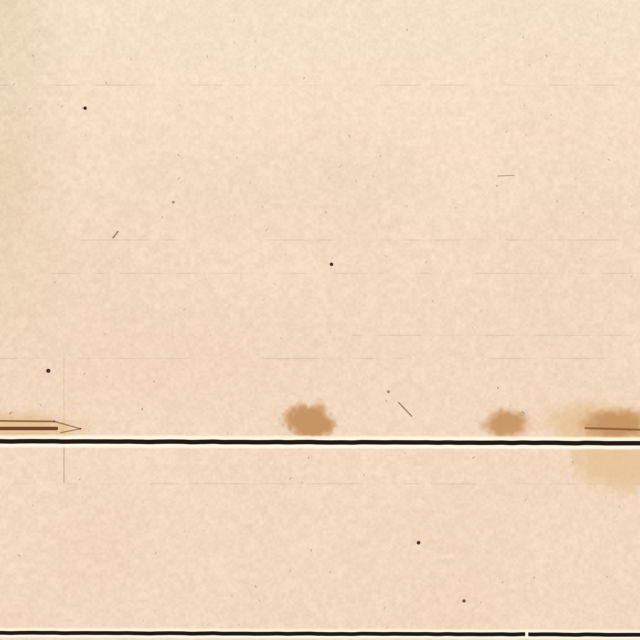
This texture is drawn by a WebGL 2 fragment shader. Its source:

```glsl
#version 300 es
precision highp float;
// Aged cream paper crossed by two ruled ink lines with pale halos, brown stains and specks.
// Layers: paper gradient and value-noise grain, creases, soft elliptical stains,
// hashed and placed specks, thin strokes, then the ruled lines on top.
uniform vec2 u_resolution;
out vec4 fragColor;

const vec3 PAPER_TOP = vec3(0.958, 0.878, 0.775);
const vec3 PAPER_LOW = vec3(0.950, 0.847, 0.745);
const vec3 EDGE_TAN = vec3(0.895, 0.815, 0.690);
const vec3 STAIN = vec3(0.765, 0.560, 0.360);
const vec3 STAIN_PALE = vec3(0.890, 0.735, 0.540);
const vec3 STREAK = vec3(0.400, 0.220, 0.120);
const vec3 INK = vec3(0.130, 0.100, 0.075);
const vec3 FADED_INK = vec3(0.480, 0.420, 0.360);
const vec3 HALO = vec3(1.0, 0.985, 0.910);
const float RULE_Y = 0.3105;       // main line at the left edge
const float RULE_HALF = 0.0034;
const float BASE_Y = 0.0112;       // bottom line at the left edge
const float BASE_HALF = 0.0029;
const float RULE_TILT = -0.0030;
const float GRAIN = 0.030;
const float SPECK_CELLS = 26.0;

float hash(vec2 p) {
    vec3 q = fract(vec3(p.xyx) * 0.1031);
    q += dot(q, q.yzx + 33.33);
    return fract((q.x + q.y) * q.z);
}

float noise(vec2 p) {
    vec2 i = floor(p), f = fract(p);
    f = f * f * (3.0 - 2.0 * f);
    return mix(mix(hash(i), hash(i + vec2(1, 0)), f.x),
               mix(hash(i + vec2(0, 1)), hash(i + vec2(1, 1)), f.x), f.y);
}

// Soft-edged band of given half width around a signed distance.
float band(float d, float halfWidth, float soft) {
    return 1.0 - smoothstep(halfWidth - soft, halfWidth + soft, abs(d));
}

float speck(vec2 p, vec2 centre, float radius) {
    return band(length(p - centre), radius, 0.0015);
}

float stroke(vec2 p, vec2 a, vec2 b, float halfWidth) {
    vec2 ab = b - a;
    float t = clamp(dot(p - a, ab) / dot(ab, ab), 0.0, 1.0);
    return band(length(p - a - ab * t), halfWidth, 0.0013);
}

// Elliptical blot with a ragged, grainy rim.
float blot(vec2 p, vec2 centre, vec2 radii, float soft) {
    float rag = noise(p * 60.0) * 0.30 + noise(p * 170.0) * 0.24 - 0.27;
    return 1.0 - smoothstep(1.0 - soft, 1.0 + soft, length((p - centre) / radii) + rag);
}

// Horizontal crease, broken up along its length.
float crease(vec2 p, float y, float startX) {
    float broken = smoothstep(0.25, 0.75, noise(vec2(p.x * 45.0, y * 90.0)));
    return band(p.y - y, 0.0010, 0.0012) * broken * step(startX, p.x);
}

// One small random fleck per cell, mostly faint.
float flecks(vec2 p) {
    vec2 cell = floor(p * SPECK_CELLS);
    vec2 jitter = vec2(hash(cell + 7.3), hash(cell + 41.7)) * 0.7 + 0.15;
    vec2 d = p - (cell + jitter) / SPECK_CELLS;
    d.x += d.y * (hash(cell + 3.1) - 0.5) * 1.6;
    float shape = band(length(d * vec2(1.0, 0.7)), 0.0012, 0.0012);
    return shape * step(0.70, hash(cell + 19.0)) * hash(cell + 63.0);
}

void main() {
    vec2 p = gl_FragCoord.xy / u_resolution;

    // Paper tone, tan left edge and grain
    vec3 col = mix(PAPER_LOW, PAPER_TOP, smoothstep(0.45, 1.0, p.y));
    float leftEdge = (1.0 - smoothstep(0.0, 0.13, p.x)) * smoothstep(0.28, 0.75, p.y);
    col = mix(col, EDGE_TAN, 0.65 * leftEdge);
    col += (noise(p * 7.0) - 0.5) * vec3(0.012, 0.015, 0.020);
    col += (noise(p * 130.0) + noise(p * 260.0) - 1.0) * GRAIN;

    // Creases and a vertical fold
    float folds = crease(p, 0.867, 0.0) + crease(p, 0.625, 0.08) + crease(p, 0.573, 0.08)
                + crease(p, 0.476, 0.55) + crease(p, 0.440, 0.0) + crease(p, 0.244, 0.0);
    float foldY = step(0.245, p.y) * (1.0 - step(0.44, p.y));
    folds += band(p.x - 0.100, 0.0012, 0.0012) * foldY * (p.y < RULE_Y ? 2.2 : 0.9);
    col = mix(col, FADED_INK, min(0.13 * folds, 0.5));

    // Stains above and below the main line
    float above = smoothstep(RULE_Y, RULE_Y + 0.008, p.y);
    col = mix(col, STAIN_PALE, 0.65 * blot(p, vec2(0.970, 0.282), vec2(0.070, 0.045), 0.35));
    col = mix(col, STAIN_PALE, 0.70 * above * blot(p, vec2(0.940, 0.338), vec2(0.078, 0.030), 0.5));
    col = mix(col, STAIN, 0.85 * above * blot(p, vec2(0.968, 0.337), vec2(0.050, 0.022), 0.5));
    col = mix(col, STAIN, 0.92 * above * blot(p, vec2(0.484, 0.341), vec2(0.036, 0.027), 0.30));
    col = mix(col, STAIN, 0.85 * above * blot(p, vec2(0.791, 0.338), vec2(0.031, 0.021), 0.45));
    col = mix(col, STAIN_PALE, 0.75 * blot(p, vec2(0.02, 0.330), vec2(0.095, 0.024), 0.5));

    // Brown streaks at both ends
    float streaks = stroke(p, vec2(-0.02, 0.3305), vec2(0.088, 0.3305), 0.0026)
                  + 0.65 * stroke(p, vec2(-0.02, 0.3425), vec2(0.085, 0.3415), 0.0014)
                  + 0.55 * stroke(p, vec2(0.085, 0.3415), vec2(0.126, 0.3300), 0.0010)
                  + 0.50 * stroke(p, vec2(0.095, 0.3240), vec2(0.126, 0.3300), 0.0010)
                  + 0.55 * stroke(p, vec2(0.915, 0.3310), vec2(1.02, 0.3280), 0.0016);
    col = mix(col, STREAK, min(streaks, 0.9));

    // Scattered flecks, denser just above the main line
    float dense = 0.35 + 0.35 * band(p.y - 0.36, 0.03, 0.03);
    col = mix(col, FADED_INK, dense * flecks(p));
    float marks = stroke(p, vec2(0.177, 0.629), vec2(0.184, 0.638), 0.0012)
                + stroke(p, vec2(0.623, 0.371), vec2(0.643, 0.350), 0.0011)
                + 0.6 * stroke(p, vec2(0.778, 0.725), vec2(0.803, 0.726), 0.0010)
                + speck(p, vec2(0.607, 0.388), 0.0022) + speck(p, vec2(0.271, 0.684), 0.0020);
    col = mix(col, FADED_INK, min(0.75 * marks, 0.8));
    float dots = speck(p, vec2(0.133, 0.831), 0.0026) + speck(p, vec2(0.0755, 0.4206), 0.0031)
               + speck(p, vec2(0.518, 0.587), 0.0026) + speck(p, vec2(0.654, 0.152), 0.0026)
               + 0.8 * speck(p, vec2(0.725, 0.061), 0.0024);
    col = mix(col, INK, 0.9 * min(dots, 1.0));

    // Ruled lines with halos; the lower one has a small gap
    float wobble = (noise(vec2(p.x * 60.0, 4.0)) - 0.5) * 0.0008;
    float rule = p.y - RULE_Y - RULE_TILT * p.x - wobble;
    float base = p.y - BASE_Y - RULE_TILT * p.x - wobble;
    float gap = band(p.x - 0.823, 0.0025, 0.0015);
    col = mix(col, HALO, 0.90 * max(band(rule, 0.0095, 0.0025), band(base, 0.0075, 0.0025)));
    col = mix(col, INK, max(band(rule, RULE_HALF, 0.0014), band(base, BASE_HALF, 0.0014) * (1.0 - gap)));

    fragColor = vec4(clamp(col, 0.0, 1.0), 1.0);
}
```
